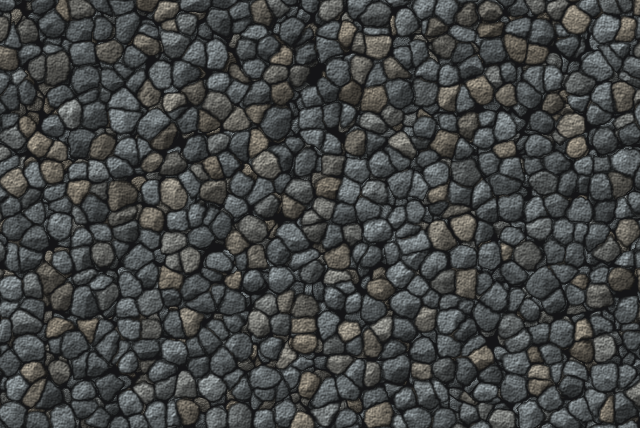
Reproduce this texture procedurally as a Shadertoy shader.

```glsl
// Crushed slate gravel seen from above: weighted Voronoi cells, rounded into
// stones, with random facets, soft directional light and grainy relief.
// A finer, shaded layer of the same stones shows through the gaps.

const float STONES_PER_HEIGHT = 18.8;
const float JITTER = 0.86;         // scatter of stone centres
const float SIZE_SPREAD = 0.30;    // difference between large and small stones
const float ROUNDING = 0.042;      // softness of stone corners
const float GAP = 0.018;           // half width of the space between stones
const float BEVEL = 0.65;          // steepness of stone rims
const float GRAIN = 0.72;          // strength of the rough surface
const float LOWER_SCALE = 1.5;     // fineness of the layer below
const float AMBIENT = 0.38;
const float SUN = 0.83;
const vec3 LIGHT = vec3(-0.34, 0.60, 0.73);
const vec3 SLATE = vec3(0.362, 0.384, 0.392);
const vec3 SAND = vec3(0.435, 0.412, 0.370);
const vec3 SHADOW = vec3(0.078, 0.080, 0.086);

struct Stone {
    vec2 id;       // cell that owns the stone
    vec2 rel;      // position relative to its centre
    float edge;    // distance inwards from the rounded border
    vec2 outward;  // direction of the nearest border
};

vec3 hash3(vec2 p) {
    vec3 q = fract(p.xyx * vec3(0.1031, 0.1030, 0.0973));
    q += dot(q, q.yxz + 33.33);
    return fract((q.xxy + q.yzz) * q.zyx);
}

// Gradient noise, roughly -0.7 to 0.7
float cornerSlope(vec2 corner, vec2 offset) {
    return dot(hash3(corner).xy * 2.0 - 1.0, offset);
}

float noise(vec2 p) {
    vec2 i = floor(p), f = fract(p);
    vec2 u = f * f * f * (f * (f * 6.0 - 15.0) + 10.0);
    vec2 e = vec2(1.0, 0.0);
    float low = mix(cornerSlope(i, f), cornerSlope(i + e, f - e), u.x);
    float high = mix(cornerSlope(i + e.yx, f - e.yx), cornerSlope(i + 1.0, f - 1.0), u.x);
    return mix(low, high, u.y);
}

float roughness(vec2 p) {
    return 0.8 * noise(p * 2.7) + 0.7 * noise(p * 5.3 + 11.0) + 0.85 * noise(p * 9.7 + 23.0);
}

// Centre in xy, weight in z
vec3 seedOf(vec2 cell) {
    vec3 h = hash3(cell + 7.0);
    return vec3(cell + 0.5 + JITTER * (h.xy - 0.5), SIZE_SPREAD * h.z);
}

Stone findStone(vec2 p) {
    Stone s;
    float nearest = 1e3;
    vec3 own = vec3(0.0);
    for (int j = -1; j <= 1; j++)
    for (int i = -1; i <= 1; i++) {
        vec2 cell = floor(p) + vec2(i, j);
        vec3 seed = seedOf(cell);
        float power = dot(seed.xy - p, seed.xy - p) - seed.z;
        if (power < nearest) {
            nearest = power;
            own = seed;
            s.id = cell;
        }
    }
    s.rel = p - own.xy;

    // A loose round limit opens wider gaps around some stones
    float reach = length(s.rel) + 1e-4;
    float limit = mix(0.53, 0.80, hash3(s.id + 51.0).x);
    float total = exp((reach - limit) / ROUNDING);
    vec2 lean = total * s.rel / reach;

    // Soft minimum of the distances to all neighbouring borders
    for (int j = -2; j <= 2; j++)
    for (int i = -2; i <= 2; i++) {
        if (i == 0 && j == 0) continue;
        vec3 seed = seedOf(s.id + vec2(i, j));
        vec2 away = seed.xy - own.xy;
        float span = length(away) + 1e-4;
        float power = dot(seed.xy - p, seed.xy - p) - seed.z;
        float pull = exp(-max(power - nearest, 0.0) / (2.0 * span * ROUNDING));
        total += pull;
        lean += pull * away / span;
    }
    s.edge = -ROUNDING * log(total);
    s.outward = lean / total;
    return s;
}

// Tilt of the broken faces: soft choice of the lowest of several random planes
vec2 facetTilt(Stone s) {
    vec2 tilt = vec2(0.0);
    float total = 0.0;
    for (int i = 0; i < 5; i++) {
        vec3 h = hash3(s.id + 13.0 * float(i) + 90.0);
        float angle = 6.2832 * (float(i) + h.x) / 5.0;
        vec2 slope = vec2(cos(angle), sin(angle)) * mix(0.12, 0.78, h.y);
        float share = exp((dot(slope, s.rel) - 0.10 * h.z) * 50.0);
        tilt += share * slope;
        total += share;
    }
    return tilt / total;
}

vec3 shadeStone(Stone s, vec2 p) {
    float inside = max(s.edge - GAP, 0.0);
    vec2 tilt = facetTilt(s) + s.outward * BEVEL * exp(-inside / 0.08);
    vec3 normal = normalize(vec3(tilt, 1.0));
    float light = AMBIENT + SUN * max(dot(normal, LIGHT), 0.0);
    float occlusion = mix(0.46, 1.0, smoothstep(0.0, 0.10, inside));

    float here = roughness(p);
    float relief = here - roughness(p + LIGHT.xy * 0.09);
    float grain = 1.0 + GRAIN * (0.62 * relief + 0.30 * here);

    vec3 h = hash3(s.id + 31.0);
    vec3 stone = mix(SLATE, SAND, smoothstep(0.55, 1.0, h.x));
    stone *= mix(0.80, 1.17, h.y);
    return stone * light * occlusion * max(grain, 0.3);
}

void mainImage(out vec4 fragColor, in vec2 fragCoord) {
    vec2 p = fragCoord / iResolution.y * STONES_PER_HEIGHT;
    float pixel = STONES_PER_HEIGHT / iResolution.y;

    // Uneven outlines
    vec2 wobble = vec2(noise(p * 0.7 + 15.0), noise(p * 0.7 + 60.0)) * 0.30;
    wobble += vec2(noise(p * 1.9), noise(p * 1.9 + 40.0)) * 0.13;
    wobble += vec2(noise(p * 5.0 + 70.0), noise(p * 5.0 + 95.0)) * 0.05;
    vec2 q = p + wobble;

    Stone top = findStone(q);
    vec2 lowerPos = q * LOWER_SCALE + 37.3;
    Stone low = findStone(lowerPos);

    // Lower stones fade into shadow beside the upper ones
    float depth = GAP - top.edge;
    float lowCover = smoothstep(-pixel, pixel, low.edge - GAP);
    vec3 below = shadeStone(low, lowerPos) * mix(0.35, 0.85, smoothstep(0.0, 0.13, depth));
    vec3 color = mix(SHADOW, max(below, SHADOW), lowCover);

    float cover = smoothstep(-0.7 * pixel, 0.7 * pixel, top.edge - GAP);
    color = mix(color, max(shadeStone(top, p), SHADOW), cover);
    fragColor = vec4(color, 1.0);
}
```
